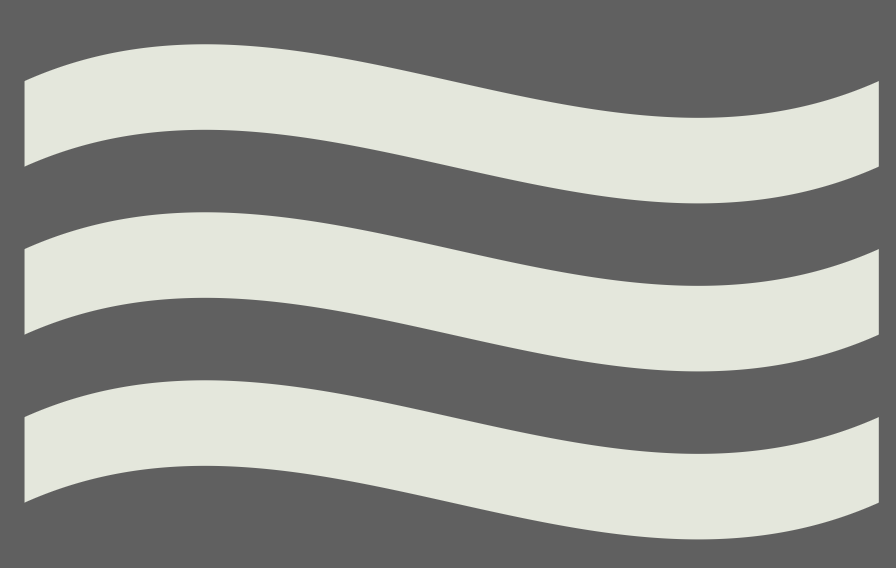
Reproduce this pattern procedurally as a WebGL 2 fragment shader.

```glsl
#version 300 es
precision highp float;

uniform vec2 u_resolution;
out vec4 fragColor;

// Antialiased coverage of a signed distance, negative inside
float coverage(float dist, float pixel) {
    return clamp(0.5 - dist / pixel, 0.0, 1.0);
}

// Cubic S-curve: a crest, then an equal trough, zero at both ends
float waveHeight(float s) {
    return 0.673 * s * (1.0 - s) * (1.0 - 2.0 * s);
}

float waveSlope(float s) {
    return 0.673 * (1.0 - 6.0 * s + 6.0 * s * s);
}

void main() {
    vec2 point = gl_FragCoord.xy / u_resolution.y;
    float pixel = 1.0 / u_resolution.y;

    // Position along the bands, 0 at the left end and 1 at the right
    float bandLength = 1.504;
    float along = (point.x - 0.0432) / bandLength;
    float s = clamp(along, 0.0, 1.0);

    // Straighten the wave, then fold onto the nearest of three bands
    float spacing = 0.2958;
    float y = point.y - 0.4862 - waveHeight(s);
    y -= spacing * clamp(round(y / spacing), -1.0, 1.0);

    // Vertical distance scaled by the slope gives an even edge
    float edge = (abs(y) - 0.0753) * inversesqrt(1.0 + pow(waveSlope(s) / bandLength, 2.0));
    float ends = (abs(along - 0.5) - 0.5) * bandLength;
    float band = coverage(edge, pixel) * coverage(ends, pixel);

    vec3 charcoal = vec3(0.378);
    vec3 paleSage = vec3(0.894, 0.906, 0.863);
    fragColor = vec4(mix(charcoal, paleSage, band), 1.0);
}
```
